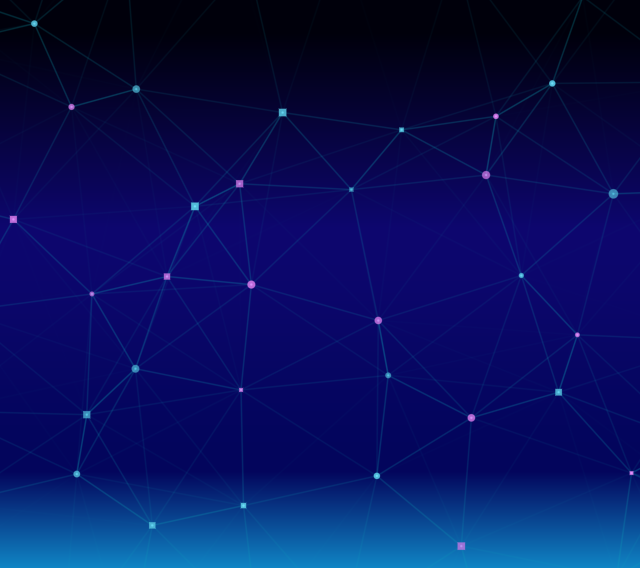
This background is drawn by a WebGL 2 fragment shader. Its source:

```glsl
#version 300 es
precision highp float;
// Network of linked dots and squares over a black, indigo and azure gradient.

uniform vec2 u_resolution;
out vec4 outColor;

const float CELL = 0.188;  // one node per cell, in canvas heights
const int SPAN = 5;        // cells per side of the searched block
const int COUNT = SPAN * SPAN;

vec2 hash2(vec2 p) {
    vec3 q = fract(p.xyx * vec3(0.1031, 0.1030, 0.0973));
    q += dot(q, q.yzx + 33.33);
    return fract((q.xx + q.yz) * q.zy);
}

vec2 nodePosition(vec2 cell) {
    return (cell + 0.08 + 0.84 * hash2(cell + 17.0)) * CELL;
}

float segmentDistance(vec2 p, vec2 a, vec2 b) {
    vec2 ab = b - a;
    float t = clamp(dot(p - a, ab) / dot(ab, ab), 0.0, 1.0);
    return length(p - a - ab * t);
}

vec3 backdrop(float y) {
    vec3 azure = vec3(0.06, 0.52, 0.77);
    vec3 navy = vec3(0.01, 0.02, 0.36);
    vec3 indigo = vec3(0.05, 0.025, 0.43);
    vec3 night = vec3(0.0, 0.0, 0.045);
    vec3 color = mix(azure, navy, clamp(y / 0.17, 0.0, 1.0));
    color = mix(color, indigo, smoothstep(0.17, 0.60, y));
    return mix(color, night, clamp((y - 0.60) / 0.34, 0.0, 1.0));
}

// Coverage of a soft-edged shape from its signed distance
float cover(float d, float edge) {
    return 1.0 - smoothstep(-edge, edge, d);
}

void main() {
    vec2 p = gl_FragCoord.xy / u_resolution.y;
    float edge = 0.8 / u_resolution.y;
    vec3 color = backdrop(p.y);

    // Nodes of the surrounding cells
    vec2 corner = floor(p / CELL) - 2.0;
    vec2 nodes[COUNT];
    for (int i = 0; i < COUNT; i++) {
        nodes[i] = nodePosition(corner + vec2(i % SPAN, i / SPAN));
    }

    // Links fade out with length, up to two cells
    vec3 teal = vec3(0.04, 0.66, 0.72);
    for (int i = 0; i < COUNT; i++) {
        for (int j = i + 1; j < COUNT; j++) {
            float strength = 1.0 - distance(nodes[i], nodes[j]) / (2.0 * CELL);
            if (strength <= 0.0) continue;
            float d = segmentDistance(p, nodes[i], nodes[j]);
            float line = cover(d - 0.0013, edge);
            color = mix(color, teal, line * 0.5 * pow(strength, 1.2));
        }
    }

    // Round and square nodes, cyan or orchid, with a paler centre
    for (int i = 0; i < COUNT; i++) {
        vec2 cell = corner + vec2(i % SPAN, i / SPAN);
        vec2 look = hash2(cell + 53.0);
        vec2 style = hash2(cell + 91.0);
        vec2 q = abs(p - nodes[i]);
        float radius = mix(0.004, 0.009, look.x);
        float d = style.x < 0.35 ? max(q.x, q.y) - radius * 0.75 : length(q) - radius;
        vec3 tint = style.y < 0.55 ? vec3(0.33, 0.76, 0.87) : vec3(0.82, 0.46, 0.90);
        tint += 0.12 * cover(length(q) - 0.002, edge);
        color = mix(color, tint, cover(d, edge) * mix(0.6, 1.0, look.y));
    }

    outColor = vec4(color, 1.0);
}
```
